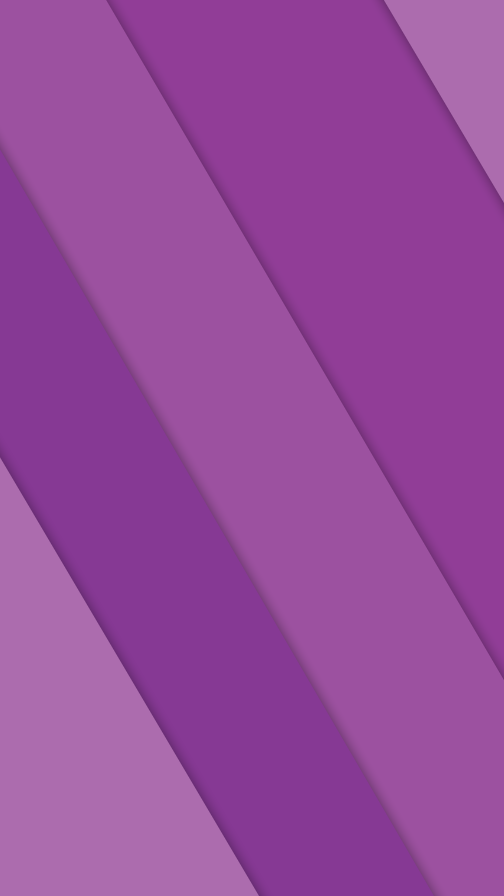
A WebGL 1 fragment shader for this background:

```glsl
precision highp float;

// Slanted sheets of purple paper, stacked over a magenta base.
// Each sheet is a half plane bounded by a sloping line; it darkens
// what lies beneath with a soft shadow, then covers it with flat colour.

#define SHADOW_WIDTH    0.016
#define SHADOW_STRENGTH 0.22
#define MAGENTA vec3(0.567, 0.240, 0.592)
#define ORCHID  vec3(0.612, 0.318, 0.627)
#define VIOLET  vec3(0.525, 0.222, 0.580)
#define LILAC   vec3(0.673, 0.424, 0.684)

uniform vec2 u_resolution;

// Signed distance to a line given by its x at the bottom and top; positive on the right.
float edgeDistance(vec2 p, float bottomX, float topX) {
  float run = topX - bottomX;
  return (p.x - bottomX - run * p.y) / sqrt(1.0 + run * run);
}

// Lay a sheet covering the region where dist is negative.
vec3 addSheet(vec3 below, vec3 sheet, float dist) {
  float pixel = 1.0 / u_resolution.y;
  float fade = 1.0 - clamp(dist / SHADOW_WIDTH, 0.0, 1.0);
  vec3 shaded = below * (1.0 - SHADOW_STRENGTH * fade * fade);
  float cover = clamp(0.5 - dist / pixel, 0.0, 1.0);
  return mix(shaded, sheet, cover);
}

void main() {
  // The canvas height is one unit.
  vec2 p = gl_FragCoord.xy / u_resolution.y;

  vec3 color = MAGENTA;

  // Right corner, covering the base from the right
  color = addSheet(color, LILAC, -edgeDistance(p, 1.0203, 0.4284));

  // Left sheets, from the lowest to the topmost
  color = addSheet(color, ORCHID, edgeDistance(p, 0.7034, 0.1185));
  color = addSheet(color, VIOLET, edgeDistance(p, 0.4844, -0.0969));
  color = addSheet(color, LILAC, edgeDistance(p, 0.2891, -0.3013));

  gl_FragColor = vec4(color, 1.0);
}
```
